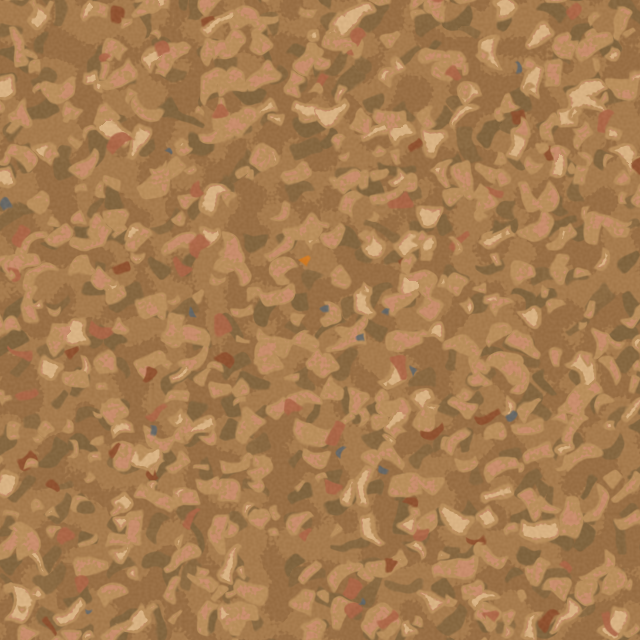
Write a WebGL 1 fragment shader that draws this texture.

```glsl
precision highp float;
// Pressed chipboard: tan and pink wood chips over a mottled brown ground.

uniform vec2 u_resolution;

const vec3 GROUND_DEEP  = vec3(0.600, 0.435, 0.270);
const vec3 GROUND_LIGHT = vec3(0.655, 0.485, 0.305);
const vec3 SHADOW       = vec3(0.515, 0.400, 0.250);
const vec3 TAN          = vec3(0.730, 0.560, 0.360);
const vec3 PINK         = vec3(0.785, 0.550, 0.420);
const vec3 CREAM        = vec3(0.850, 0.700, 0.515);
const vec3 RUST         = vec3(0.680, 0.400, 0.280);
const vec3 RUST_DARK    = vec3(0.560, 0.310, 0.180);
const vec3 SLATE        = vec3(0.370, 0.400, 0.420);
const vec3 ORANGE       = vec3(0.850, 0.480, 0.110);

// Mean half length and half width of each kind of chip, in canvas units.
const vec2 TAN_SIZE    = vec2(0.0230, 0.0125);
const vec2 SLIVER_SIZE = vec2(0.0110, 0.0070);
const vec2 SHADOW_SIZE = vec2(0.0220, 0.0100);
const vec2 RUST_SIZE   = vec2(0.0150, 0.0075);
const vec2 SPECK_SIZE  = vec2(0.0065, 0.0050);

const float EDGE = 0.0022;        // softness of chip outlines
const float WARP = 0.0075;        // unevenness of chip outlines
const float GRAIN_SCALE = 190.0;  // fine speckle frequency
const float GRAIN_TONE = 0.030;   // speckle strength
const float LEAN = 0.65;          // favoured chip direction, radians
const float PI = 3.14159;

vec4 hash4(vec2 p) {
  vec4 h = fract(p.xyxy * vec4(0.1031, 0.1030, 0.0973, 0.1099));
  h += dot(h, h.wzxy + 33.33);
  return fract((h.xxyz + h.yzzw) * h.zywx);
}

float cornerSlope(vec2 corner, vec2 offset) {
  float angle = 2.0 * PI * hash4(corner + 71.0).x;
  return dot(vec2(cos(angle), sin(angle)), offset);
}

float gradientNoise(vec2 p) {
  vec2 i = floor(p), f = fract(p);
  vec2 u = f * f * f * (f * (f * 6.0 - 15.0) + 10.0);
  vec2 e = vec2(1.0, 0.0);
  float low  = mix(cornerSlope(i, f), cornerSlope(i + e, f - e), u.x);
  float high = mix(cornerSlope(i + e.yx, f - e.yx), cornerSlope(i + 1.0, f - 1.0), u.x);
  return mix(low, high, u.y);
}

// Signed distance to a bent, tapered, rounded bar.
float chipDistance(vec2 q, vec2 halfSize, float taper, float bend) {
  float along = clamp(q.x / halfSize.x, -1.0, 1.0);
  q.y += bend * along * along * halfSize.x;
  float width = halfSize.y * (1.0 + taper * along);
  float corner = 0.6 * min(width, halfSize.x);
  vec2 d = abs(q) - vec2(halfSize.x, width) + corner;
  return length(max(d, 0.0)) + min(max(d.x, d.y), 0.0) - corner;
}

// Nearest scattered chip: x is its signed distance, y its random identity.
vec2 scatterChips(vec2 p, float cells, float chance, vec2 size, float seed) {
  vec2 home = floor(p * cells);
  vec2 nearest = vec2(1.0, 0.0);
  for (int y = -1; y <= 1; y++) {
    for (int x = -1; x <= 1; x++) {
      vec2 cell = home + vec2(float(x), float(y));
      vec4 place = hash4(cell + seed);
      vec4 form = hash4(cell + seed + 137.0);
      vec2 q = p - (cell + 0.1 + 0.8 * place.xy) / cells;
      float t = place.w - 0.5;
      float angle = LEAN + PI * t * (0.4 + 2.4 * t * t);
      float c = cos(angle), s = sin(angle);
      q = vec2(c * q.x + s * q.y, c * q.y - s * q.x);
      vec2 halfSize = size * mix(vec2(0.6), vec2(1.4), form.xy);
      float d = chipDistance(q, halfSize, 1.1 * (form.z - 0.5), 0.9 * (form.w - 0.5));
      if (place.z < chance && d < nearest.x) {
        nearest = vec2(d, fract(form.x * 7.0 + form.z * 5.0));
      }
    }
  }
  return nearest;
}

float cover(float d) {
  float soft = max(EDGE, 0.8 / u_resolution.y);
  return 1.0 - smoothstep(-soft, soft, d);
}

// Tan rim, speckled pink heart and, on some chips, a cream core.
vec3 paintChip(vec3 under, vec2 chip, float patchTone, float grain) {
  float depth = -chip.x;
  float pink = smoothstep(0.0025, 0.0055, depth)
             * smoothstep(-0.10, 0.16, patchTone + 0.45 * grain);
  float core = smoothstep(0.0045, 0.0075, depth + 0.002 * grain) * step(0.74, chip.y);
  vec3 tone = mix(mix(TAN, PINK, pink), CREAM, core);
  return mix(under, tone, cover(chip.x));
}

void main() {
  vec2 uv = gl_FragCoord.xy / u_resolution;
  vec2 warp = vec2(gradientNoise(uv * 38.0), gradientNoise(uv * 38.0 + 53.0));
  vec2 p = uv + WARP * warp;
  float grain = gradientNoise(uv * GRAIN_SCALE);
  float patchTone = gradientNoise(p * 42.0 + 19.0);

  // Mottled ground with dark gaps.
  float mottle = gradientNoise(p * 17.0 + 7.0) + 0.12 * grain;
  vec3 color = mix(GROUND_DEEP, GROUND_LIGHT, smoothstep(-0.04, 0.06, mottle));
  vec2 shadow = scatterChips(p, 18.0, 0.85, SHADOW_SIZE, 11.0);
  color = mix(color, SHADOW, cover(shadow.x) * mix(0.7, 1.1, shadow.y));

  // Chips, from the largest to the smallest.
  color = paintChip(color, scatterChips(p, 20.0, 0.72, TAN_SIZE, 211.0), patchTone, grain);
  vec2 rust = scatterChips(p, 15.0, 0.22, RUST_SIZE, 307.0);
  color = mix(color, mix(RUST, RUST_DARK, step(0.7, rust.y)), 0.9 * cover(rust.x));
  color = paintChip(color, scatterChips(p, 31.0, 0.28, SLIVER_SIZE, 419.0), patchTone, grain);
  vec2 speck = scatterChips(p, 18.0, 0.05, SPECK_SIZE, 523.0);
  color = mix(color, mix(SLATE, ORANGE, step(0.92, speck.y)), 0.85 * cover(speck.x));

  gl_FragColor = vec4(color + GRAIN_TONE * grain, 1.0);
}
```
